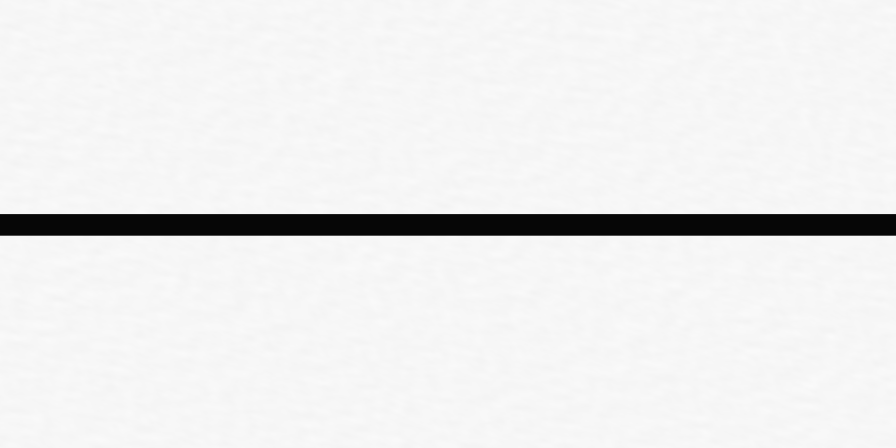
This background is drawn by a Shadertoy shader. Its source:

```glsl
// Pale embossed paper crossed by one black horizontal band.

const vec3  PAPER_COLOR  = vec3(0.966);
const vec3  BAND_COLOR   = vec3(0.025);
const float BAND_CENTER  = 0.4980;         // in canvas heights
const float BAND_HALF    = 0.0241;
const vec2  GRAIN_FREQ   = vec2(40.0, 62.0); // bumps per canvas height
const vec2  LIGHT_OFFSET = vec2(0.35, -0.45); // emboss shift, in bumps
const float EMBOSS_DEPTH = 0.016;
const float FIBER_DEPTH  = 0.006;

float hash(vec2 p) {
    vec3 q = fract(vec3(p.xyx) * 0.1031);
    q += dot(q, q.yzx + 33.33);
    return fract((q.x + q.y) * q.z);
}

float valueNoise(vec2 p) {
    vec2 cell = floor(p);
    vec2 f = fract(p);
    f = f * f * (3.0 - 2.0 * f);
    float low  = mix(hash(cell), hash(cell + vec2(1.0, 0.0)), f.x);
    float high = mix(hash(cell + vec2(0.0, 1.0)), hash(cell + vec2(1.0)), f.x);
    return mix(low, high, f.y);
}

// Height of the paper surface: broad bumps with finer pits
float paperHeight(vec2 p) {
    vec2 slanted = p + vec2(0.3 * p.y, 0.15 * p.x);
    return 0.7 * valueNoise(slanted) + 0.3 * valueNoise(slanted * 2.1 + 17.0);
}

void mainImage(out vec4 fragColor, in vec2 fragCoord) {
    vec2 uv = fragCoord / iResolution.y;
    float pixel = 1.0 / iResolution.y;

    // Paper relief lit from one side, with faint fibers
    vec2 grain = uv * GRAIN_FREQ;
    float relief = paperHeight(grain + LIGHT_OFFSET) - paperHeight(grain - LIGHT_OFFSET);
    float fiber = valueNoise(grain * vec2(0.8, 2.0) + 51.0) - 0.5;
    vec3 color = PAPER_COLOR + EMBOSS_DEPTH * relief + FIBER_DEPTH * fiber;

    // Band with edges smoothed over one pixel
    float bandDistance = abs(uv.y - BAND_CENTER) - BAND_HALF;
    float coverage = clamp(0.5 - bandDistance / pixel, 0.0, 1.0);
    color = mix(color, BAND_COLOR, coverage);

    fragColor = vec4(color, 1.0);
}
```
